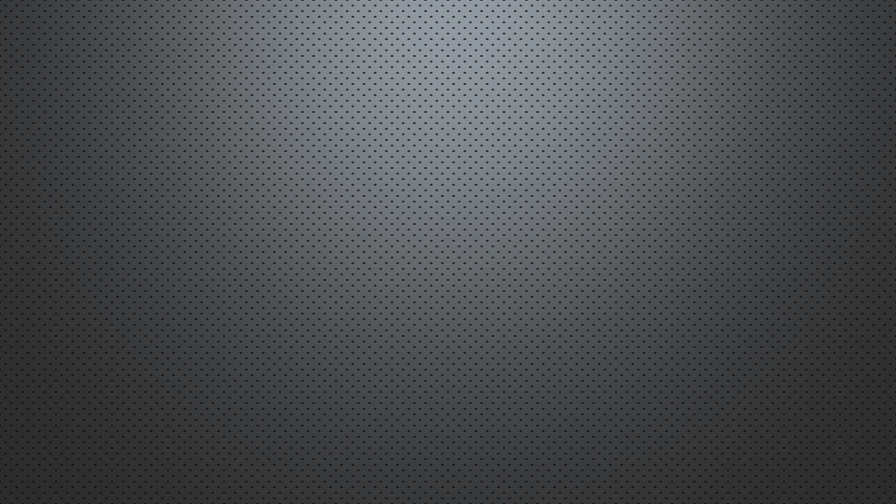
Give the GLSL for this pattern, as a WebGL 2 fragment shader.

```glsl
#version 300 es
precision highp float;
// Perforated dark metal sheet under a soft spotlight from the top centre.
// Two interleaved square lattices of small holes form a diagonal grid; the
// light is a product of two Gaussians that shifts the tint from grey to cool.

uniform vec2 u_resolution;
out vec4 fragColor;

const vec2  REPEATS     = vec2(80.0, 45.0);      // staggered cells across, down
const vec2  HOLE_RADIUS = vec2(0.0026, 0.0020);  // in canvas heights
const float RIM_OFFSET  = 0.0030;                // lit lip below each hole
const float RIM_GAIN    = 0.04;
const float HOLE_DEPTH  = 0.74;
const vec3  SHADE_COLOR = vec3(0.164, 0.163, 0.163);
const vec3  LIGHT_COLOR = vec3(0.568, 0.604, 0.634);
const vec3  HOLE_COLOR  = vec3(0.045, 0.048, 0.052);
const vec2  LIGHT_POS   = vec2(0.51, 1.0);
const vec2  LIGHT_SIZE  = vec2(0.355, 0.70);

// Approximate signed distance to an ellipse centred at the origin.
float ellipseDistance(vec2 p, vec2 radius) {
    return (length(p / radius) - 1.0) * min(radius.x, radius.y);
}

// Distance to the nearest hole of the two lattices, in canvas heights.
float holeDistance(vec2 uv, vec2 cellSize) {
    vec2 grid = uv * REPEATS;
    vec2 a = (fract(grid) - 0.5) * cellSize;
    vec2 b = (fract(grid + 0.5) - 0.5) * cellSize;
    return min(ellipseDistance(a, HOLE_RADIUS), ellipseDistance(b, HOLE_RADIUS));
}

float coverage(float d, float pixel) {
    return 1.0 - smoothstep(-0.6 * pixel, 0.6 * pixel, d);
}

void main() {
    vec2 uv = gl_FragCoord.xy / u_resolution;
    float aspect = u_resolution.x / u_resolution.y;
    float pixel = 1.0 / u_resolution.y;
    vec2 cellSize = vec2(aspect, 1.0) / REPEATS;

    // Spotlight on the sheet
    vec2 q = (uv - LIGHT_POS) / LIGHT_SIZE;
    float light = exp(-dot(q, q));
    vec3 color = mix(SHADE_COLOR, LIGHT_COLOR, light);

    // Lit lower lip, then the dark hole over it
    float rim = coverage(holeDistance(uv + vec2(0.0, RIM_OFFSET), cellSize), pixel);
    float hole = coverage(holeDistance(uv, cellSize), pixel);
    color *= 1.0 + RIM_GAIN * rim;
    color = mix(color, HOLE_COLOR, HOLE_DEPTH * hole);

    fragColor = vec4(color, 1.0);
}
```
